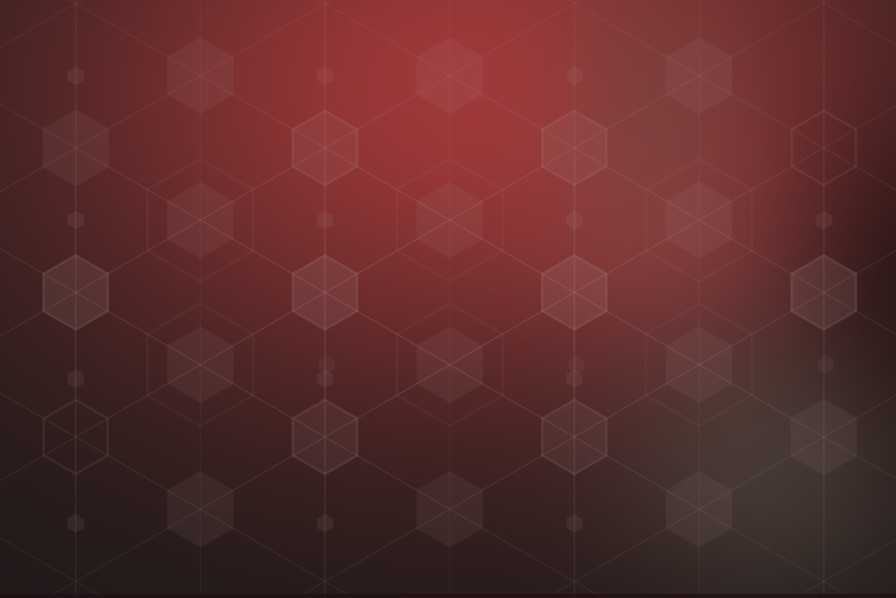
Write a Shadertoy shader that draws this background.

```glsl
// Dark red glow behind a translucent lattice of hexagons and thin lines.

// All lengths are fractions of the canvas height.
const vec2 CELL = vec2(0.417, 0.2417);      // lattice column and row spacing
const vec2 ORIGIN = vec2(0.5435, 0.511);    // centre of one bright hexagon
const float HEX_SIZE = 0.0555;              // apothems
const float RING_SIZE = 0.0885;
const float DOT_SIZE = 0.0135;
const float DOT_SHIFT = 0.0235;             // drop of the lower dots
const float LINE_WIDTH = 0.0011;            // half widths
const float OUTLINE_WIDTH = 0.0020;
const float BORDER = 0.007;

const vec3 DARK = vec3(0.110, 0.098, 0.095);
const vec3 RED = vec3(0.620, 0.220, 0.225);
const vec3 ROSE = vec3(0.100, 0.032, 0.040);
const vec3 OLIVE = vec3(0.340, 0.310, 0.275);
const vec3 MAROON = vec3(0.130, 0.065, 0.080);
const vec3 GLASS = vec3(0.720, 0.590, 0.590);

// Soft elliptical spot, 1 at its centre.
float glow(vec2 p, vec2 centre, vec2 size) {
    vec2 d = (p - centre) / size;
    return exp(-dot(d, d));
}

// Distance to a pointy-top hexagon.
float hexagon(vec2 p, float apothem) {
    p = abs(p);
    return max(p.x, 0.5 * p.x + 0.866 * p.y) - apothem;
}

// Smooth coverage of a signed distance.
float fill(float d) {
    float pixel = 1.0 / iResolution.y;
    return 1.0 - smoothstep(-0.7 * pixel, 0.7 * pixel, d);
}

float stroke(float d, float halfWidth) {
    return fill(abs(d) - halfWidth);
}

// Distance to the nearest multiple of the period.
float repeatDistance(float x, float period) {
    return abs(x - period * floor(x / period + 0.5));
}

void overlay(inout vec3 color, float alpha) {
    color = mix(color, GLASS, alpha);
}

vec3 background(vec2 p) {
    vec3 color = mix(DARK, RED, glow(p, vec2(0.80, 0.855), vec2(0.77, 0.555)));
    color += ROSE * glow(p, vec2(1.14, 0.58), vec2(0.22));
    color = mix(color, OLIVE, 0.35 * glow(p, vec2(1.09, 0.79), vec2(0.17, 0.26)));
    color = mix(color, OLIVE, 0.55 * glow(p, vec2(1.28, 0.235), vec2(0.25, 0.24)));
    color *= 1.0 - 0.35 * glow(p, vec2(1.53, 0.54), vec2(0.18, 0.26));
    return color;
}

void mainImage(out vec4 fragColor, in vec2 fragCoord) {
    vec2 p = fragCoord / iResolution.y;
    vec2 q = p - ORIGIN;
    vec3 color = background(p);
    float focus = glow(p, vec2(0.75, 0.50), vec2(0.75, 0.36));

    // Main columns: hexagons, some hollow and some without an outline
    vec2 id = floor(q / CELL + 0.5);
    vec2 local = q - id * CELL;
    float side = id.x - 0.5;
    float corner = abs(side) > 1.0 ? sign(side * id.y) : 0.0;
    if (abs(id.y) < 1.5) {
        float d = hexagon(local, HEX_SIZE);
        float strength = id.y == 0.0 ? 0.13 : 0.085;
        if (corner <= 0.0) overlay(color, strength * fill(d));
        if (corner >= 0.0) overlay(color, 0.11 * stroke(d + OUTLINE_WIDTH, OUTLINE_WIDTH));
    }

    // Offset columns: plain hexagons, ringed in the two middle rows
    vec2 shifted = q / CELL - 0.5;
    vec2 offsetId = floor(shifted + 0.5);
    vec2 offsetLocal = (shifted - offsetId) * CELL;
    float row = abs(offsetId.y + 0.5);
    if (row < 2.0 && abs(offsetId.x) < 1.5) {
        overlay(color, 0.085 * fill(hexagon(offsetLocal, HEX_SIZE)));
    }
    if (row < 1.0 && abs(offsetId.x) < 1.5) {
        overlay(color, 0.06 * stroke(hexagon(offsetLocal, RING_SIZE), OUTLINE_WIDTH));
    }

    // Small dots between the main hexagons
    for (int i = -2; i <= 1; i++) {
        float y = (float(i) + 0.5) * CELL.y;
        float drop = i < 0 ? DOT_SHIFT : 0.0;
        if (id.x < 1.5 || i == 0) {
            overlay(color, 0.10 * fill(hexagon(vec2(local.x, q.y - y + drop), DOT_SIZE)));
        }
        if (i == -1 && id.x > -0.5) {
            overlay(color, 0.07 * fill(hexagon(vec2(local.x - 0.003, q.y - y), DOT_SIZE)));
        }
    }

    // Lines through the lattice centres
    float slope = CELL.y / CELL.x;
    for (float s = -1.0; s < 2.0; s += 2.0) {
        float d = 0.866 * repeatDistance(q.y + s * slope * q.x, CELL.y);
        overlay(color, (0.06 + 0.13 * focus) * stroke(d, LINE_WIDTH));
    }
    overlay(color, (0.07 + 0.07 * focus) * stroke(local.x, 1.5 * LINE_WIDTH));
    overlay(color, 0.06 * stroke(offsetLocal.x, LINE_WIDTH));

    // Dark strip along the lower edge
    color = mix(color, MAROON, 0.8 * fill(p.y - BORDER));
    fragColor = vec4(color, 1.0);
}
```
